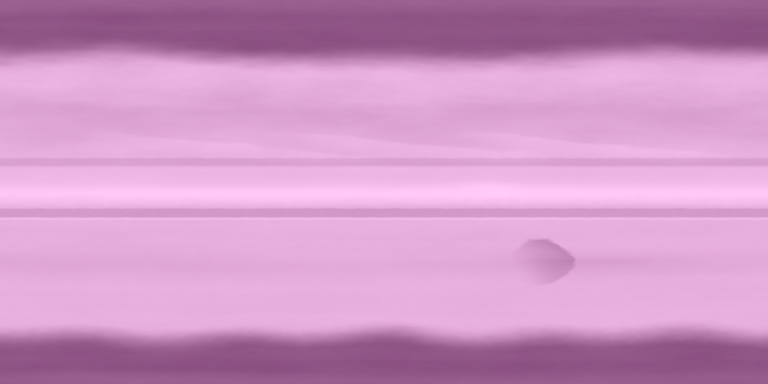
Reproduce this texture procedurally as a Shadertoy shader.

```glsl
const vec3 PLUM = vec3(0.54, 0.31, 0.50);
const vec3 PINK_RANGE = vec3(0.37, 0.38, 0.37);

vec2 hash2(vec2 cell) {
    vec3 q = fract(vec3(cell.xyx) * vec3(0.1031, 0.1030, 0.0973));
    q += dot(q, q.yzx + 33.33);
    return fract((q.xx + q.yz) * q.zy);
}

// Distance to the nearest scattered point, centred near zero
float cellular(vec2 p) {
    vec2 cell = floor(p), local = fract(p);
    float nearest = 2.0;
    for (int j = -1; j <= 1; j++)
    for (int i = -1; i <= 1; i++) {
        vec2 o = vec2(i, j);
        vec2 d = o + hash2(cell + o) - local;
        nearest = min(nearest, dot(d, d));
    }
    return sqrt(nearest) - 0.45;
}

float layeredCells(vec2 p) {
    float sum = 0.0, amp = 0.5;
    for (int i = 0; i < 4; i++) {
        sum += amp * cellular(p);
        p = p * 2.03 + vec2(7.3, 3.1);
        amp *= 0.55;
    }
    return sum;
}

float layeredSines(vec2 p) {
    float sum = 0.0, amp = 0.5;
    for (int i = 0; i < 5; i++) {
        sum += amp * sin(p.x + 1.7 * sin(p.y + float(i)));
        p = mat2(1.6, 0.5, -0.5, 1.6) * p + 1.9;
        amp *= 0.55;
    }
    return sum;
}

float bell(float x, float centre, float width) {
    float d = (x - centre) / width;
    return exp(-d * d);
}

float strip(float y, float low, float high, float soft) {
    return smoothstep(low - soft, low + soft, y)
         * (1.0 - smoothstep(high - soft, high + soft, y));
}

// Broad smudge, longer than it is tall
float smudge(vec2 p, vec2 centre, vec2 size) {
    vec2 d = (p - centre) / size;
    return exp(-dot(d, d));
}

// Oval storm with a ragged rim, a pointed right end and a soft left side
float storm(vec2 p, vec2 centre, float ragged) {
    vec2 d = (p - centre) / vec2(0.088, 0.064);
    float taper = 1.0 - 0.28 * smoothstep(0.0, 1.0, d.x);
    float r = length(vec2(d.x, d.y / taper)) + ragged;
    float body = 1.0 - smoothstep(0.86, 1.04, r);
    float shade = smoothstep(-1.0, 0.5, d.x + 0.35 * d.y);
    float rim = smoothstep(0.35, 0.95, r) * smoothstep(-0.3, 0.7, d.y);
    return body * shade * (0.24 + 0.17 * rim);
}

void mainImage(out vec4 fragColor, in vec2 fragCoord) {
    vec2 p = fragCoord / iResolution.y;
    float grain = layeredCells(p * vec2(28.0, 60.0));
    float streak = layeredSines(vec2(p.y * 75.0, p.x * 1.7));
    float cloud = layeredCells(p * vec2(3.0, 12.0) + 0.04 * streak);
    float y = p.y + 0.003 * grain;

    // Pale middle: clouds, faint streaks and broad gradients
    float upper = strip(y, 0.59, 0.84, 0.02);
    float tone = 0.99 + 0.018 * streak + 0.03 * grain;
    tone += cloud * (0.05 + 0.12 * upper);
    tone -= 0.09 * bell(y, 0.315, 0.035) * (0.7 + 0.3 * sin(p.x * 5.0));
    tone -= 0.07 * bell(y, 0.69, 0.06);
    tone += 0.04 * bell(y, 0.80, 0.025);

    // Drifting shadows and slanted wisps
    for (int i = 0; i < 5; i++) {
        float k = float(i);
        vec2 centre = vec2(0.22 + 0.40 * k, 0.70 + 0.025 * sin(k * 2.4));
        tone -= 0.07 * smudge(p + vec2(0.0, 0.05 * cloud), centre, vec2(0.19, 0.04));
    }
    for (int i = 0; i < 3; i++) {
        float x = p.x - 0.28 - 0.48 * float(i);
        float crest = 0.655 - 0.09 * x + 0.02 * cloud;
        float along = strip(x, 0.02, 0.62, 0.12);
        tone += 0.09 * along * smoothstep(0.006, -0.006, y - crest)
              * smoothstep(-0.05, 0.0, y - crest);
    }

    // Narrow bands around the bright central stripe
    tone += 0.07 * strip(y, 0.465, 0.563, 0.005);
    tone += 0.19 * bell(y, 0.495, 0.022);
    tone += 0.07 * smudge(p, vec2(1.27, 0.515), vec2(0.08, 0.018));
    tone -= 0.15 * strip(y, 0.568, 0.588, 0.003);
    tone -= 0.22 * strip(y, 0.434, 0.457, 0.003);
    tone += 0.09 * bell(y, 0.430, 0.003);

    // Storm and its thin wake
    tone -= storm(p, vec2(1.412, 0.317), 0.18 * grain);
    tone -= 0.08 * smudge(p, vec2(1.54, 0.319), vec2(0.16, 0.008));

    // Dark edge belts with wavy borders
    float topEdge = 0.852 + 0.009 * sin(p.x * 4.2 + 0.6) + 0.025 * cloud;
    float topBelt = smoothstep(-0.042, 0.04, y - topEdge);
    float wave = 0.6 * sin(p.x * 16.0 - 2.1) + 0.4 * sin(p.x * 7.0 + 1.5);
    float lowEdge = 0.124 + 0.011 * wave + 0.02 * cloud;
    float lowBelt = smoothstep(-0.034, 0.036, lowEdge - y);
    float beltTone = 0.04 + 0.035 * streak + 0.10 * cloud + 0.03 * grain;
    beltTone += 0.13 * smoothstep(0.945, 0.99, y);
    beltTone += 0.09 * smoothstep(0.05, 0.01, y);
    beltTone += 0.06 * bell(y, 0.075, 0.02) * (0.5 - 0.5 * wave);
    tone = mix(tone, beltTone, max(topBelt, lowBelt));

    fragColor = vec4(clamp(PLUM + PINK_RANGE * tone, 0.0, 1.0), 1.0);
}
```
